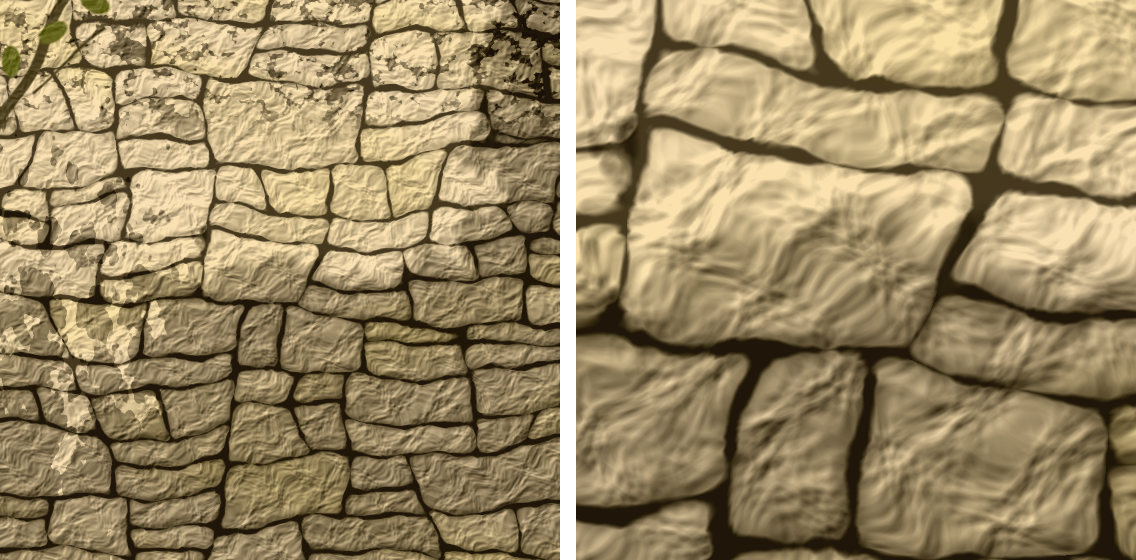
Left: the whole. Right: its middle third, enlarged.
Reproduce this texture procedurally as a Shadertoy shader.

```glsl
// A rough dry-stone wall, sunlit at the upper left, with leaf shadows and a branch.

vec2 hash2(vec2 p) {
    return fract(sin(vec2(dot(p, vec2(127.1, 311.7)), dot(p, vec2(269.5, 183.3)))) * 43758.55);
}

// Distance to the nearest scattered point
float cellular(vec2 p) {
    vec2 cell = floor(p), f = p - cell;
    float nearest = 4.0;
    for (int y = -1; y <= 1; y++)
        for (int x = -1; x <= 1; x++) {
            vec2 offset = vec2(x, y);
            vec2 d = offset + hash2(cell + offset) - f;
            nearest = min(nearest, dot(d, d));
        }
    return sqrt(nearest);
}

// Layered cellular noise, averaging about 0.43
float chips(vec2 p) {
    float sum = 0.0, amp = 0.5;
    for (int i = 0; i < 3; i++) {
        sum += amp * cellular(p);
        p = mat2(1.7, 1.2, -1.2, 1.7) * p + 7.3;
        amp *= 0.6;
    }
    return sum;
}

// Stone surface grain, torn and drawn out along a rising diagonal
float grain(vec2 p) {
    p += 0.006 * sin(p.yx * 61.0 + 3.0 * sin(p * 37.0));
    return chips(mat2(0.75, -0.8, 0.5, 1.2) * p * 25.0);
}

// Slanted random cuts divide the wall; returns joint distance and stone number
vec2 stones(vec2 p) {
    p += 0.011 * sin(p.yx * vec2(13.0, 11.0) + p * 5.0 + vec2(1.0, 4.0));
    p += 0.005 * sin(p.yx * vec2(29.0, 33.0) - p * 14.0 + vec2(2.0, 0.5));
    p += 0.0018 * sin(p.yx * 83.0 + p * 41.0);
    vec2 lo = vec2(-0.1), hi = vec2(1.1);
    float id = 1.0, sum = 0.0001;
    for (int i = 0; i < 12; i++) {
        vec2 size = hi - lo, mid = 0.5 * (lo + hi);
        vec2 rnd = hash2(vec2(id, 7.0));
        float area = size.x * size.y;
        float keep = hash2(vec2(id, 3.0)).x;
        if (area < 0.013 || (area < 0.05 && keep < mix(0.5, 0.15, mid.y))) break;
        bool upright = size.x > 2.1 * size.y;
        float at = 0.3 + 0.4 * rnd.x;
        vec2 cut = mix(lo, hi, at);
        float side = upright ? p.x - cut.x - (rnd.y - 0.5) * 0.6 * (p.y - mid.y)
                             : p.y - cut.y - (rnd.y - 0.5) * 0.2 * (p.x - mid.x);
        bool beyond = side > 0.0;
        if (upright) { if (beyond) lo.x = cut.x; else hi.x = cut.x; }
        else         { if (beyond) lo.y = cut.y; else hi.y = cut.y; }
        id = 2.0 * id + (beyond ? 1.0 : 0.0);
        sum += exp(-170.0 * abs(side));
    }
    return vec2(-log(sum) / 170.0, id);
}

// Sunlight, broken by leaf shadows on the left
float sunlight(vec2 p) {
    float leafy = 1.0 - smoothstep(0.2, 0.42, p.x);
    float leaves = chips(p * vec2(15.0, 11.0) + 3.0) - 0.43;
    float edge = 0.52 - 0.06 * leafy + 0.02 * sin(p.x * 17.0) + 0.012 * sin(p.x * 43.0);
    float above = p.y - edge + leaves * mix(0.08, 1.5, leafy);
    float right = 0.84 + 0.1 * (p.y - 0.5) + 0.02 * sin(p.y * 31.0) - p.x + leaves * 0.2;
    return smoothstep(-0.02, 0.03, above) * smoothstep(-0.02, 0.04, right);
}

float segment(vec2 p, vec2 a, vec2 b) {
    vec2 ab = b - a;
    return length(p - a - ab * clamp(dot(p - a, ab) / dot(ab, ab), 0.0, 1.0));
}

void mainImage(out vec4 fragColor, in vec2 fragCoord) {
    vec2 p = fragCoord / iResolution.xy;
    vec2 stone = stones(p);
    vec2 rnd = hash2(vec2(stone.y, 19.0));
    float rough = grain(p);
    float sun = sunlight(p);
    float joint = stone.x - 0.01 * (rough - 0.43);

    // Relief lit from the upper left
    vec2 toLight = vec2(-0.0028, 0.0036);
    float bump = rough - grain(p + toLight);
    float dome = smoothstep(0.0, 0.016, stone.x)
               - smoothstep(0.0, 0.016, stones(p + toLight).x);
    float tone = mix(0.58, 0.87, sun) + 0.1 * (rnd.x - 0.5);
    tone += 0.9 * bump + 0.2 * (rough - 0.43) + 0.16 * dome;
    tone *= mix(mix(0.74, 0.88, sun), 1.0, smoothstep(0.0, 0.014, joint));

    // Dark lichen on the upper courses
    float patches = 0.5 + 0.25 * sin(p.x * 19.0 + 3.0 * p.y) + 0.25 * sin(p.y * 37.0 - p.x * 8.0);
    float lichen = smoothstep(0.47, 0.57, chips(p * vec2(27.0, 32.0)) + 0.16 * (patches - 0.5));
    tone -= 0.4 * lichen * smoothstep(0.72, 0.84, p.y);

    // Joints of uneven width
    float width = 0.0018 + 0.0015 * sin(p.x * 23.0 + 5.0 * sin(p.y * 17.0));
    float gap = 1.0 - smoothstep(width - 0.001, width + 0.0028, joint);
    tone = mix(tone, mix(0.12, 0.27, sun), gap);
    tone = clamp(tone, 0.1, 0.98);

    // Ochre ramp with warmer patches
    vec3 color = vec3(tone, 0.93 * tone - 0.03, max(0.82 * tone - 0.1, 0.3 * tone));
    float ochre = 0.5 + 0.5 * sin(p.x * 9.0 + 4.0 * sin(p.y * 7.0));
    color.b -= 0.08 * ochre * rnd.y * tone;

    // Branch, twig and leaves
    vec2 bent = p + 0.006 * sin(p.yx * 34.0);
    float wood = min(segment(bent, vec2(0.13, 1.02), vec2(-0.01, 0.76)) - 0.009,
                     segment(bent, vec2(0.19, 0.95), vec2(0.06, 0.84)) - 0.002);
    color = mix(color, vec3(0.3, 0.25, 0.12) + 0.4 * bump, 1.0 - smoothstep(-0.002, 0.003, wood));
    for (int i = 0; i < 3; i++) {
        float k = float(i);
        vec2 q = p - vec2(0.02 + 0.075 * k, 0.89 + 0.052 * k);
        q = mat2(cos(k), sin(k), -sin(k), cos(k)) * q;
        float leaf = length(q * vec2(1.0, 0.6)) - 0.016;
        color = mix(color, vec3(0.4, 0.4, 0.12) + 0.5 * bump, 1.0 - smoothstep(-0.002, 0.003, leaf));
    }
    fragColor = vec4(clamp(color, 0.0, 1.0), 1.0);
}
```
